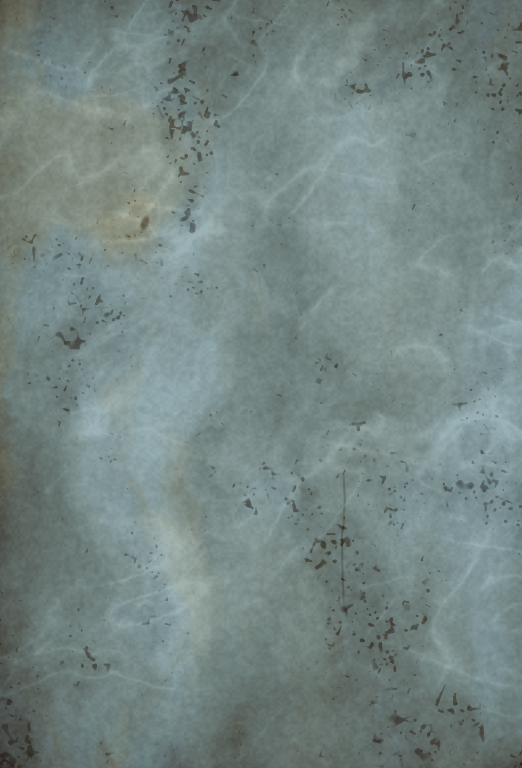
A Shadertoy shader for this texture:

```glsl
const vec3 DARK_GRIME = vec3(0.27, 0.27, 0.24);
const vec3 MID_PLASTER = vec3(0.43, 0.50, 0.49);
const vec3 PALE_PLASTER = vec3(0.57, 0.65, 0.65);
const vec3 RUST_TINT = vec3(0.035, -0.005, -0.055);
const vec3 BLUE_TINT = vec3(-0.012, 0.0, 0.018);

const float BASE_TONE = 0.592;
const float CLOUD_CONTRAST = 0.34;
const float STAIN_DEPTH = 0.075;
const float SPECK_DEPTH = 0.19;
const float SCUFF_LIGHT = 0.075;
const float GRAIN_CONTRAST = 0.085;
const float SPECK_SCALE = 175.0;
const vec2 RUST_SPOT = vec2(0.186, 0.708);
const vec3 HAIRLINE = vec3(0.447, 0.20, 0.40); // x, bottom, top

float hash(vec2 p) {
    vec3 q = fract(vec3(p.xyx) * 0.1031);
    q += dot(q, q.yzx + 33.33);
    return fract((q.x + q.y) * q.z);
}

float noise(vec2 p) {
    vec2 cell = floor(p), f = fract(p);
    f = f * f * (3.0 - 2.0 * f);
    return mix(mix(hash(cell), hash(cell + vec2(1, 0)), f.x),
               mix(hash(cell + vec2(0, 1)), hash(cell + vec2(1, 1)), f.x), f.y);
}

mat2 rotation(float a) {
    return mat2(cos(a), sin(a), -sin(a), cos(a));
}

float fbm(vec2 p) {
    float sum = 0.0, weight = 0.5;
    for (int i = 0; i < 6; i++) {
        sum += weight * noise(p);
        p = rotation(0.65) * p * 2.03 + 17.3;
        weight *= 0.52;
    }
    return sum;
}

// Darkening that gathers along the four borders
float edgeShade(vec2 uv) {
    return 0.18 * exp(-uv.x / 0.11) + 0.07 * exp((uv.x - 1.0) / 0.12)
         + 0.17 * exp(-uv.y / 0.12) + 0.11 * exp((uv.y - 1.0) / 0.09);
}

// Pitted dots in two sizes, crowded where the density is high
float specks(vec2 p, float density) {
    float sum = 0.0;
    for (int i = 0; i < 3; i++) {
        float k = float(i);
        vec2 q = rotation(0.4 + k * 1.1) * p * SPECK_SCALE / (1.0 + 0.45 * k) + 31.0 * k;
        float limit = mix(0.96, 0.74, density) + 0.02 * k;
        sum += smoothstep(limit, limit + 0.13, noise(q));
    }
    return min(sum, 1.2);
}

// Pale trowel marks: broken ridges in a few directions
float scuffs(vec2 p) {
    float sum = 0.0;
    for (int i = 0; i < 3; i++) {
        float k = float(i);
        vec2 q = rotation(0.2 - 0.55 * k) * p + 0.03 * fbm(p * 9.0 + k * 5.0);
        float ridge = 1.0 - abs(2.0 * noise(q * vec2(11.0, 34.0) + 40.0 * k) - 1.0);
        float patchMask = smoothstep(0.50, 0.68, fbm(q * vec2(7.0, 12.0) + 60.0 + 9.0 * k));
        sum += pow(ridge, 7.0) * patchMask;
    }
    return sum;
}

vec3 plasterColour(float tone) {
    float low = clamp((tone - 0.27) / 0.23, -0.55, 1.0);
    float high = clamp((tone - 0.50) / 0.15, 0.0, 1.3);
    return mix(DARK_GRIME, MID_PLASTER, low) + (PALE_PLASTER - MID_PLASTER) * high;
}

void mainImage(out vec4 fragColor, in vec2 fragCoord) {
    vec2 uv = fragCoord / iResolution.xy;
    vec2 p = fragCoord / iResolution.y;
    vec2 warp = vec2(fbm(p * 5.0), fbm(p * 5.0 + 23.0)) - 0.5;
    vec2 w = p + 0.12 * warp;

    // Broad tone, vertical clouds and grimy patches
    float edge = edgeShade(uv + 0.10 * warp);
    float cloud = fbm(w * vec2(6.5, 4.0) + 3.7) - 0.5;
    float stain = smoothstep(0.47, 0.72, fbm(w * vec2(8.0, 5.5) + 51.0));
    float streak = smoothstep(0.50, 0.75, fbm(w * vec2(26.0, 7.0) + 80.0));
    float grime = clamp(stain + 0.5 * streak + 1.2 * edge, 0.0, 1.0);
    float tone = BASE_TONE - edge + CLOUD_CONTRAST * cloud;
    tone -= STAIN_DEPTH * (stain + 0.4 * streak);

    // Fine surface: scuffs, pits and grain
    float crust = smoothstep(0.40, 0.65, fbm(p * 22.0 + 11.0));
    tone += SCUFF_LIGHT * scuffs(p) * (1.0 - 1.5 * min(edge, 0.5));
    tone -= SPECK_DEPTH * specks(p, grime * (0.35 + 0.65 * crust)) * (1.0 - 1.8 * min(edge, 0.3));
    tone += GRAIN_CONTRAST * (0.5 * noise(p * 290.0) + 0.5 * noise(rotation(0.7) * p * 130.0) - 0.5);

    // Thin vertical crack
    float crackX = HAIRLINE.x + 0.004 * (noise(vec2(p.y * 40.0, 5.0)) - 0.5);
    float crackSpan = smoothstep(HAIRLINE.y, HAIRLINE.y + 0.03, p.y)
                    * (1.0 - smoothstep(HAIRLINE.z - 0.03, HAIRLINE.z, p.y));
    tone -= 0.09 * crackSpan * (1.0 - smoothstep(0.0006, 0.0022, abs(p.x - crackX)));

    // Rust: a dark core with a halo running down, plus faint scattered bleeding
    vec2 r = rotation(0.3) * (p - RUST_SPOT) + 0.016 * warp;
    float core = 1.0 - smoothstep(0.4, 1.2, length(r / vec2(0.006, 0.011)));
    float halo = exp(-dot((r + vec2(0.02, 0.01)) / vec2(0.045, 0.05), (r + vec2(0.02, 0.01)) / vec2(0.045, 0.05)));
    float bleed = smoothstep(0.48, 0.70, fbm(w * vec2(12.0, 5.0) + 120.0));
    bleed *= 0.25 + 0.75 * (1.0 - smoothstep(0.15, 0.65, uv.x));
    tone -= 0.22 * core + 0.05 * halo * crust;

    vec3 colour = plasterColour(tone);
    colour += RUST_TINT * clamp(0.75 * bleed + halo * (0.4 + crust) + core, 0.0, 1.4);
    colour += BLUE_TINT * smoothstep(0.0, 0.2, cloud) * (1.0 - bleed);
    fragColor = vec4(clamp(colour, 0.0, 1.0), 1.0);
}
```
